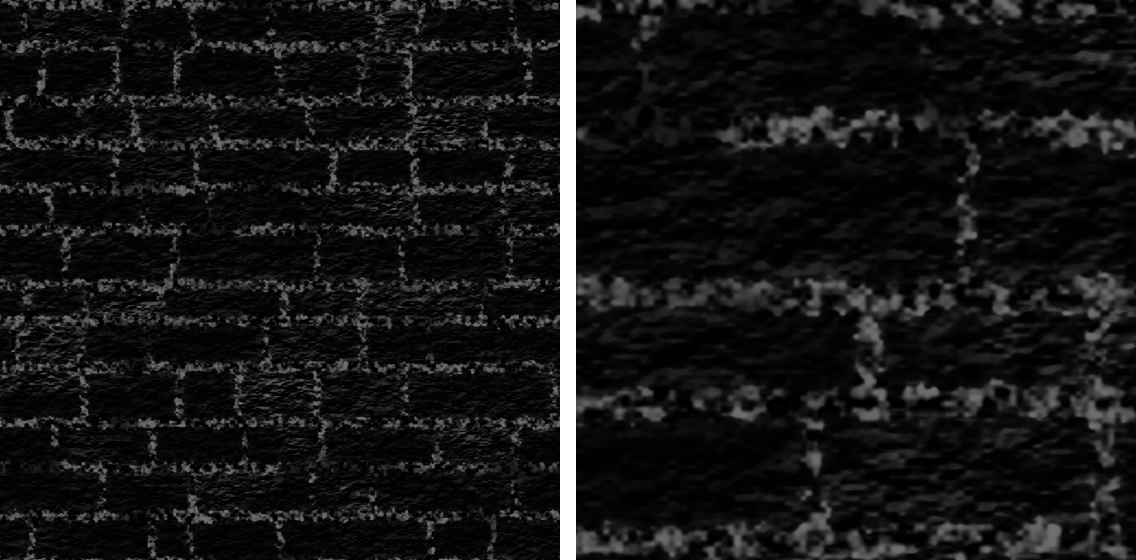
Left: the whole. Right: its middle third, enlarged.
A Shadertoy shader for this texture:

```glsl
// Old, nearly black brick wall: twelve uneven courses of five to seven bricks.
// Jittered edges give each brick a rounded box; noise frays the outline,
// lights the rough faces and breaks the pale mortar into crumbs. It tiles.

#define COURSES 12.0
#define COURSE_JITTER 0.34
#define JOINT_JITTER 0.70
#define MORTAR_HALF vec2(0.0043, 0.0070)
#define CORNER_RADIUS 0.009
#define EDGE_WARP 0.011
#define EDGE_CRUMBLE 0.014
#define MORTAR_BRIGHTNESS 0.43
#define FACE_BRIGHTNESS 0.30
#define RELIEF 5.0

float hash(vec2 p) {
    vec3 q = fract(p.xyx * 0.1031);
    q += dot(q, q.yzx + 33.33);
    return fract((q.x + q.y) * q.z);
}

// Value noise that wraps after "cells" lattice steps
float noise(vec2 uv, vec2 cells) {
    vec2 p = uv * cells;
    vec2 i = floor(p);
    vec2 f = p - i;
    f = f * f * (3.0 - 2.0 * f);
    vec2 a = mod(i, cells);
    vec2 b = mod(i + 1.0, cells);
    return mix(mix(hash(a), hash(vec2(b.x, a.y)), f.x),
               mix(hash(vec2(a.x, b.y)), hash(b), f.x), f.y);
}

float fbm(vec2 uv, vec2 cells, int octaves) {
    float sum = 0.0, weight = 0.6, total = 0.0;
    for (int i = 0; i < octaves; i++) {
        sum += weight * noise(uv + 0.137 * float(i), cells);
        total += weight;
        weight *= 0.6;
        cells *= 2.0;
    }
    return sum / total;
}

// Jittered edge number k out of "count" wrapping edges
float edgeAt(float k, float count, float seed, float jitter) {
    return k + jitter * (hash(vec2(mod(k, count) + 3.0, seed)) - 0.5);
}

// Interval holding x: lower edge, upper edge, wrapped index
vec3 findSpan(float x, float count, float seed, float jitter) {
    float k = floor(x);
    if (x < edgeAt(k, count, seed, jitter)) k -= 1.0;
    else if (x >= edgeAt(k + 1.0, count, seed, jitter)) k += 1.0;
    return vec3(edgeAt(k, count, seed, jitter),
                edgeAt(k + 1.0, count, seed, jitter), mod(k, count));
}

// Signed distance to the nearest brick outline (negative inside), and brick id
float brickDistance(vec2 uv, out vec2 id) {
    vec3 course = findSpan(uv.y * COURSES, COURSES, 71.0, COURSE_JITTER);
    float count = 5.0 + floor(3.0 * hash(vec2(course.z, 19.0)));
    float shift = hash(vec2(course.z, 43.0)) * count;
    vec3 brick = findSpan(uv.x * count - shift, count, course.z + 5.0, JOINT_JITTER);
    id = vec2(brick.z, course.z);

    vec2 low = vec2((brick.x + shift) / count, course.x / COURSES);
    vec2 high = vec2((brick.y + shift) / count, course.y / COURSES);
    vec2 halfSize = 0.5 * (high - low) - MORTAR_HALF;
    vec2 q = abs(uv - 0.5 * (low + high)) - halfSize + CORNER_RADIUS;
    return length(max(q, 0.0)) + min(max(q.x, q.y), 0.0) - CORNER_RADIUS;
}

float faceHeight(vec2 uv) {
    return fbm(uv, vec2(44.0, 80.0), 3);
}

void mainImage(out vec4 fragColor, in vec2 fragCoord) {
    vec2 uv = fragCoord / iResolution.y;
    float pixel = 1.0 / iResolution.y;

    // Uneven brick outlines
    vec2 wobble = vec2(fbm(uv, vec2(22.0), 3), fbm(uv + 0.41, vec2(18.0), 3)) - 0.5;
    vec2 id;
    float dist = brickDistance(uv + EDGE_WARP * wobble, id);

    // Crumbling mortar, with dark gaps where it has fallen out
    float grain = fbm(uv, vec2(128.0, 150.0), 2);
    float gaps = smoothstep(0.18, 0.5, fbm(uv + 0.23, vec2(13.0), 2));
    float mortar = MORTAR_BRIGHTNESS * smoothstep(0.27, 0.85, grain) * mix(0.25, 1.0, gaps);

    // Rough faces lit from above, each brick worn to its own degree
    float slope = faceHeight(uv) - faceHeight(uv + vec2(-0.001, 0.0025));
    float light = clamp(0.45 + RELIEF * slope, 0.0, 1.0);
    float wear = 0.15 + 0.85 * pow(hash(id + 57.0), 2.0);
    float patches = smoothstep(0.38, 0.75, fbm(uv + 0.61, vec2(9.0, 16.0), 4));
    float face = 0.004 + (0.04 + FACE_BRIGHTNESS * wear * patches)
               * light * light * (0.4 + 1.2 * grain);

    // Mortar dust thins out from the joint into the brick
    face += 0.3 * mortar * exp(min(dist, 0.0) / 0.006);

    float blend = max(0.0025, pixel);
    float joint = smoothstep(-blend, blend, dist + EDGE_CRUMBLE * (grain - 0.5));
    fragColor = vec4(vec3(mix(face, mortar, joint)), 1.0);
}
```
